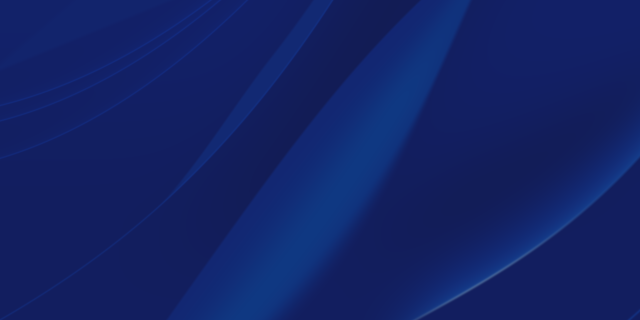
This background is drawn by a Shadertoy shader. Its source:

```glsl
// Deep blue backdrop of translucent silk folds: a broad diagonal band, a slim
// ribbon, fine arcs at the upper left and a glowing rim at the lower right.
// Each fold is bounded by polynomial curves, then shaded by distance to them.

// Antialiased step: 0 below zero, 1 above, with an optional extra softness.
float edge(float d, float softness) {
    float w = softness + 1.0 / iResolution.y;
    return smoothstep(-w, w, d);
}

// Soft bell around zero, used for glows and thin strokes.
float bell(float d, float width) {
    float w = max(width, 0.8 / iResolution.y);
    return exp(-d * d / (w * w));
}

// Navy base with broad diagonal shadows.
vec3 backdrop(vec2 p) {
    vec3 navy = mix(vec3(0.07, 0.118, 0.372), vec3(0.07, 0.126, 0.405),
                    smoothstep(0.3, 1.0, p.y));
    float shade = bell(p.x - 0.62 - 0.62 * p.y, 0.25) * smoothstep(0.0, 0.5, p.y);
    shade += 0.8 * bell(p.y - 0.49 - 0.5 * (p.x - 1.69), 0.15) * smoothstep(1.0, 1.5, p.x);
    return mix(navy, vec3(0.07, 0.11, 0.335), min(shade, 1.0));
}

// Faint wedge and three hairline arcs in the upper left.
vec3 addArcs(vec3 col, vec2 p) {
    float lower = (p.y - 0.78 - 0.41 * p.x) * 0.92;
    float upper = (p.y - 0.80 - 0.86 * p.x) * 0.76;
    float wedge = edge(lower, 0.004) * (1.0 - 0.6 * edge(upper, 0.006));
    col = mix(col, vec3(0.07, 0.145, 0.43), 0.75 * wedge);

    vec3 start = vec3(0.505, 0.622, 0.67);
    vec3 slope = vec3(0.30, 0.26, 0.25);
    vec3 bend = vec3(0.44, 0.42, 0.38);
    for (int i = 0; i < 3; i++) {
        float curve = start[i] + p.x * (slope[i] + bend[i] * p.x);
        float d = (p.y - curve) / length(vec2(1.0, slope[i] + 2.0 * bend[i] * p.x));
        float sheen = edge(d, 0.001) * exp(-max(d, 0.0) * 45.0);
        col += vec3(0.0, 0.045, 0.11) * (0.65 * bell(d, 0.0028) + 0.25 * sheen);
    }
    return col;
}

// Slim ribbon that widens from a single stroke toward the top.
vec3 addRibbon(vec3 col, vec2 p) {
    float curve = p.x * (0.58 + p.x * (0.18 + 0.18 * p.x));
    float steep = length(vec2(1.0, 0.58 + p.x * (0.36 + 0.54 * p.x)));
    float d = (p.y - curve) / steep;
    float thickness = 0.09 * smoothstep(0.46, 0.85, p.x) / steep;
    float body = edge(d, 0.001) * edge(thickness - d, 0.002) * smoothstep(0.46, 0.6, p.x);
    col = mix(col, vec3(0.07, 0.165, 0.46), 0.9 * body);
    return col + vec3(0.0, 0.05, 0.11) * 0.7 * bell(d, 0.003);
}

// Broad band: crisp left side, right side blurring toward the bottom.
vec3 addBand(vec3 col, vec2 p) {
    float y = p.y;
    float left = 0.521 + 0.71 * y + 0.084 * y * y * y * y;
    float right = 0.872 + y * (0.95 + y * (-0.55 + 0.2 * y));
    float across = (p.x - left) / (right - left);
    float body = edge((p.x - left) * 0.8, 0.002)
               * edge((right - p.x) * 0.8, mix(0.05, 0.005, smoothstep(0.0, 0.8, y)));
    float ridge = bell(across - 0.66 - 0.2 * y * y, 0.36);
    vec3 silk = mix(vec3(0.07, 0.15, 0.445), vec3(0.06, 0.22, 0.51),
                    ridge * (1.0 - 0.35 * smoothstep(0.65, 1.0, y)));
    return mix(col, silk, body);
}

// Curved rim with a glow fading upward and a pale highlight on its lip.
vec3 addRim(vec3 col, vec2 p) {
    float u = p.x - 1.302;
    float d = (p.y - 0.55 * u - 0.37 * u * u * u) / length(vec2(1.0, 0.55 + 1.11 * u * u));
    float above = edge(d, 0.003);
    float reach = smoothstep(-0.22, 0.15, u);
    float fall = max(d, 0.0);
    col = mix(col, vec3(0.07, 0.165, 0.48), 0.85 * above * reach * bell(fall, 0.11));
    col += vec3(0.01, 0.09, 0.09) * above * reach * exp(-fall * 32.0);
    float lip = bell(u - 0.2, 0.26);
    col += vec3(0.16, 0.14, 0.06) * lip * bell(d - 0.002, 0.0045);

    // Small stroke entering the lower right corner.
    float corner = (p.y - 0.88 * (p.x - 1.966)) * 0.75;
    return col + vec3(0.0, 0.06, 0.11) * bell(corner, 0.004);
}

void mainImage(out vec4 fragColor, in vec2 fragCoord) {
    vec2 p = fragCoord / iResolution.xy * vec2(2.0, 1.0);
    vec3 col = backdrop(p);
    col = addArcs(col, p);
    col = addRibbon(col, p);
    col = addBand(col, p);
    col = addRim(col, p);
    fragColor = vec4(col, 1.0);
}
```
